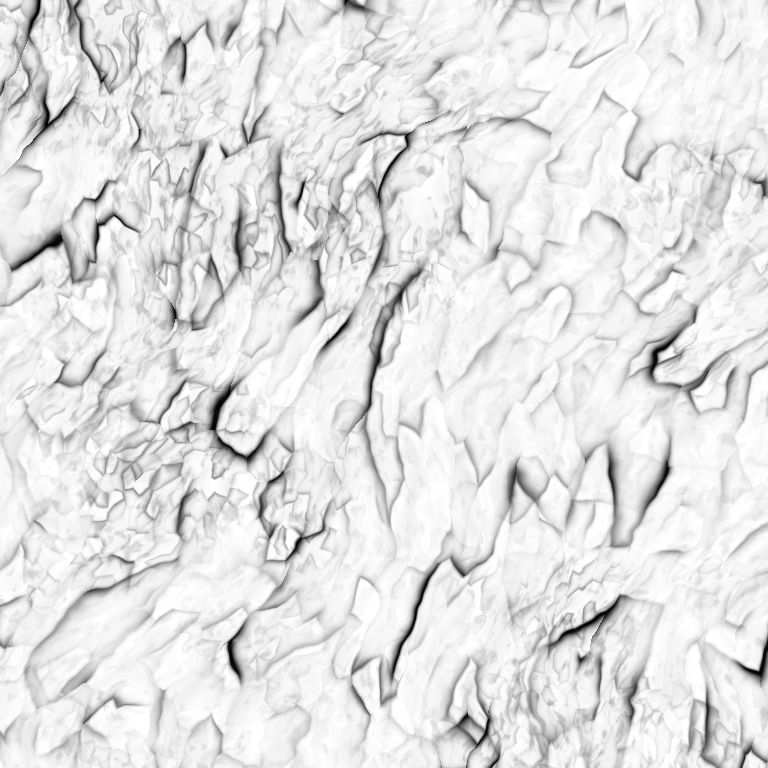
Reproduce this texture map procedurally as a Shadertoy shader.

```glsl
const vec2 ALONG = vec2(0.39, 0.92);   // main direction of the slabs
const float PALE = 0.965;              // tone of an open, unshaded face

float hash(vec2 c) {
    vec3 h = fract(c.xyx * vec3(0.1031, 0.1030, 0.0973));
    h += dot(h, h.yzx + 33.33);
    return fract((h.x + h.y) * h.z);
}

float noise(vec2 p) {
    vec2 i = floor(p), f = fract(p);
    f = f * f * (3.0 - 2.0 * f);
    float low = mix(hash(i), hash(i + vec2(1, 0)), f.x);
    float high = mix(hash(i + vec2(0, 1)), hash(i + vec2(1, 1)), f.x);
    return mix(low, high, f.y);
}

vec2 noise2(vec2 p) {
    return vec2(noise(p), noise(p + 41.7)) - 0.5;
}

float fbm(vec2 p) {
    float sum = 0.0, gain = 0.53;
    for (int i = 0; i < 4; i++) {
        sum += gain * noise(p);
        p = mat2(1.6, 1.2, -1.2, 1.6) * p + 7.3;
        gain *= 0.5;
    }
    return sum;
}

// Aligns the axes with the slabs and bends them
vec2 slabFrame(vec2 p) {
    vec2 q = vec2(p.x * ALONG.y - p.y * ALONG.x, dot(p, ALONG));
    q.x += 0.025 * sin(7.0 * q.y + 4.0 * q.x + 1.0) + 0.012 * sin(17.0 * q.y - 9.0 * q.x);
    q.y += 0.025 * sin(11.0 * q.x + 2.0) + 0.010 * sin(27.0 * q.x + 6.0 * q.y);
    return q + 0.016 * noise2(p * 21.0) + 0.006 * noise2(p * 68.0);
}

vec2 site(vec2 cell) {
    return cell + 0.5 + 0.9 * (vec2(hash(cell), hash(cell + 57.3)) - 0.5);
}

float level(vec2 cell) {
    return hash(cell + 19.1);
}

// Cells at random levels: x = shadow in the seams, y = light rim on raised sides
vec2 seams(vec2 q, vec2 size, float width) {
    vec2 g = q / size, home = floor(g);
    float nearest = 1e3;
    for (int y = -1; y <= 1; y++)
    for (int x = -1; x <= 1; x++) {
        vec2 cell = floor(g) + vec2(x, y);
        float d = distance(site(cell), g);
        if (d < nearest) { nearest = d; home = cell; }
    }
    vec2 a = site(home) - g, result = vec2(0);
    for (int y = -2; y <= 2; y++)
    for (int x = -2; x <= 2; x++) {
        if (x == 0 && y == 0) continue;
        vec2 cell = home + vec2(x, y);
        vec2 b = site(cell) - g;
        vec2 n = normalize(b - a);
        float edge = max(dot(0.5 * (a + b), n) / length(n / size), 0.0);
        float rise = level(cell) - level(home);
        float depth = smoothstep(0.1, 0.8, abs(rise));
        float reach = width * (rise > 0.0 ? 2.0 : 0.75);   // wider on the low side
        result.x = max(result.x, depth * exp(-pow(edge / reach, 1.4)));
        if (rise < 0.0) result.y = max(result.y, depth * exp(-edge / (width * 4.0)));
    }
    return result;
}

float shaded(float tone, vec2 seam, float strength) {
    return (tone + 0.04 * seam.y) * (1.0 - min(seam.x * strength, 0.98));
}

void mainImage(out vec4 fragColor, in vec2 fragCoord) {
    vec2 p = fragCoord / min(iResolution.x, iResolution.y);
    vec2 q = slabFrame(p);

    // Where the rock is crumbled and where its cracks gape
    float crumble = smoothstep(0.35, 0.68, fbm(p * 5.5 + 3.0));
    float gape = smoothstep(0.3, 0.75, noise(p * 13.0 + 8.0));
    float split = smoothstep(0.3, 0.75, noise(p * 24.0 + 31.0));

    // Faint streaks and pits on the faces
    float streak = fbm(q * vec2(60.0, 20.0));
    float pits = smoothstep(0.5, 0.82, fbm(q * vec2(110.0, 70.0) + 12.0));
    float tone = PALE + 0.09 * (0.48 - streak) - pits * mix(0.05, 0.20, crumble);

    // Large slabs, broken blocks, small chips
    tone = shaded(tone, seams(q, vec2(0.068, 0.165), 0.0036), mix(0.16, 1.25, gape));
    tone = shaded(tone, seams(q + 3.7, vec2(0.032, 0.066), 0.0025), mix(0.06, 1.1, split * mix(0.3, 1.0, crumble)));
    tone = shaded(tone, seams(q + 9.2, vec2(0.014, 0.024), 0.0016), 0.42 * crumble * mix(0.3, 1.0, gape));

    fragColor = vec4(vec3(clamp(tone, 0.0, 1.0)), 1.0);
}
```
